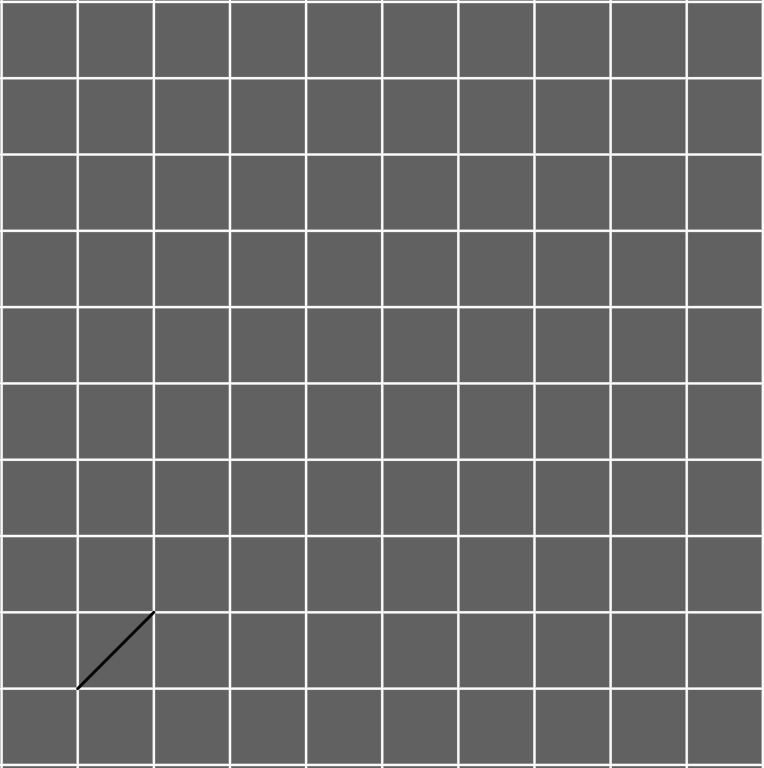
This pattern is drawn by a WebGL 2 fragment shader. Its source:

```glsl
#version 300 es
precision highp float;

uniform vec2 u_resolution;
out vec4 outColor;

const vec3 SLATE = vec3(0.38);
const vec3 LINE_WHITE = vec3(0.985);
const vec3 STROKE_BLACK = vec3(0.01);

// Grid placement as fractions of the canvas
const vec2 GRID_ORIGIN = vec2(0.0021, 0.0040);
const vec2 GRID_PITCH = vec2(0.09964, 0.09935);

// Half widths as fractions of the canvas height
const float GRID_HALF_WIDTH = 0.00162;
const float STROKE_HALF_WIDTH = 0.0019;

// Soft coverage of a line, given the distance to its centre
float lineCoverage(float dist, float halfWidth, float pixel) {
    return smoothstep(-0.75, 0.75, (halfWidth - dist) / pixel);
}

// Distance on each axis to the nearest grid line
vec2 gridDistance(vec2 cell, vec2 pitch) {
    return abs(fract(cell + 0.5) - 0.5) * pitch;
}

float segmentDistance(vec2 p, vec2 a, vec2 b) {
    vec2 ab = b - a;
    float t = clamp(dot(p - a, ab) / dot(ab, ab), 0.0, 1.0);
    return length(p - a - ab * t);
}

void main() {
    vec2 uv = gl_FragCoord.xy / u_resolution;
    vec2 aspect = vec2(u_resolution.x / u_resolution.y, 1.0);
    float pixel = 1.0 / u_resolution.y;
    vec2 pitch = GRID_PITCH * aspect;
    vec2 cell = (uv - GRID_ORIGIN) / GRID_PITCH;

    // Ten by ten squares with closed outer edges
    vec2 dist = gridDistance(cell, pitch);
    float grid = lineCoverage(min(dist.x, dist.y), GRID_HALF_WIDTH, pixel);
    vec3 color = mix(SLATE, LINE_WHITE, grid);

    // Single diagonal across the second square of the second row
    float diagonal = segmentDistance(cell * pitch, pitch, 2.0 * pitch);
    float stroke = lineCoverage(diagonal, STROKE_HALF_WIDTH, pixel);
    color = mix(color, STROKE_BLACK, stroke);

    outColor = vec4(color, 1.0);
}
```
